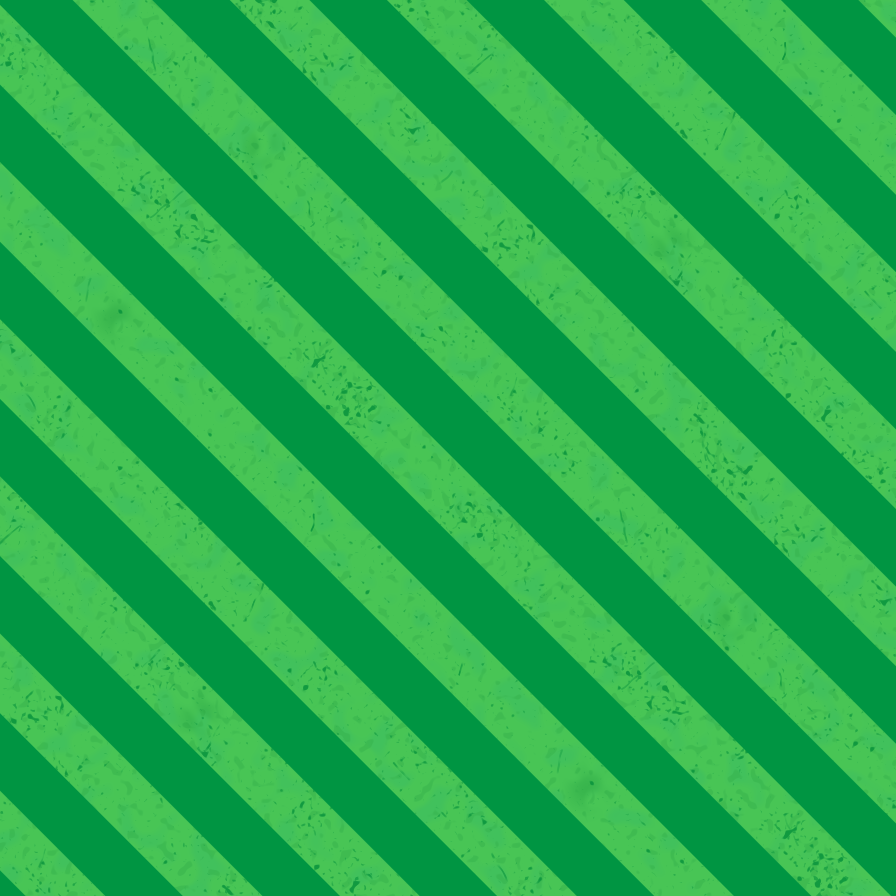
A WebGL 2 fragment shader for this pattern:

```glsl
#version 300 es
precision highp float;

uniform vec2 u_resolution;
out vec4 fragColor;

const float STRIPES = 6.0;          // stripes in one tile of wear
const float STRIPE_PITCH = 0.1754;  // horizontal spacing on the canvas
const float STRIPE_START = 0.081;
const float LIGHT_SHARE = 0.507;

const vec3 DARK_GREEN = vec3(0.0, 0.584, 0.26);
const vec3 LIGHT_GREEN = vec3(0.282, 0.772, 0.335);
const vec3 COOL_GREEN = vec3(0.255, 0.755, 0.36);
const vec3 MUTED_GREEN = vec3(0.20, 0.69, 0.29);
const vec3 SPECK_GREEN = vec3(0.03, 0.575, 0.235);

// Per stripe: overall dirt, and where its worst patch and smudge lie
const float DIRT[6] = float[](0.45, 0.75, 0.65, 0.55, 0.12, 0.9);
const float PATCH_AT[6] = float[](0.557, 0.275, 0.293, 0.07, 0.8, 0.817);
const float SMUDGE_AT[6] = float[](0.433, 0.7, 0.968, 0.3, 0.458, 0.1);

uint scramble(uint n) {
  n = n * 747796405u + 2891336453u;
  n = ((n >> ((n >> 28u) + 4u)) ^ n) * 277803737u;
  return (n >> 22u) ^ n;
}

float hash(vec2 cell, float seed) {
  uint n = scramble(uint(cell.x) + scramble(uint(cell.y) + scramble(uint(seed))));
  return float(n >> 8u) / 16777216.0;
}

float cornerSlope(vec2 cell, vec2 offset, float period, float seed) {
  float angle = 6.28319 * hash(mod(cell, period), seed);
  return dot(vec2(cos(angle), sin(angle)), offset);
}

// Gradient noise that repeats on the unit square
float tileNoise(vec2 p, float period, float seed) {
  p *= period;
  vec2 cell = floor(p);
  vec2 f = p - cell;
  vec2 u = f * f * f * (f * (f * 6.0 - 15.0) + 10.0);
  vec2 e = vec2(1.0, 0.0);
  float low = mix(cornerSlope(cell, f, period, seed),
                  cornerSlope(cell + e.xy, f - e.xy, period, seed), u.x);
  float high = mix(cornerSlope(cell + e.yx, f - e.yx, period, seed),
                   cornerSlope(cell + e.xx, f - e.xx, period, seed), u.x);
  return mix(low, high, u.y);
}

// Noise cut at a threshold, softened by the pixel size
float specks(vec2 p, float period, float threshold, float pixel, float seed) {
  float soft = 0.04 + 0.5 * period * pixel;
  return smoothstep(threshold - soft, threshold + soft, tileNoise(p, period, seed));
}

vec2 wrapDelta(vec2 d) {
  return fract(d + 0.5) - 0.5;
}

float blob(vec2 d, vec2 size) {
  d /= size;
  return exp(-dot(d, d));
}

float segment(vec2 p, vec2 direction, float halfLength) {
  float t = clamp(dot(p, direction), -halfLength, halfLength);
  return length(p - direction * t);
}

// Thin broken cracks, dealt out over the light stripes
float scratches(vec2 p, float pixel) {
  float ink = 0.0;
  float wobble = 0.003 * tileNoise(p, 50.0, 21.0);
  for (int i = 0; i < 18; i++) {
    float n = float(i);
    float row = (mod(n, STRIPES) + 0.15 + 0.2 * hash(vec2(n, 1.0), 9.0)) / STRIPES;
    vec2 center = vec2(hash(vec2(n, 2.0), 9.0), row);
    float angle = 2.35 + 1.8 * (hash(vec2(n, 3.0), 9.0) - 0.5);
    float halfLength = mix(0.012, 0.036, hash(vec2(n, 4.0), 9.0));
    float d = segment(wrapDelta(p - center) + wobble, vec2(cos(angle), sin(angle)), halfLength);
    float strength = mix(0.3, 0.9, hash(vec2(n, 5.0), 9.0));
    ink = max(ink, strength * (1.0 - smoothstep(0.0004, 0.0008 + pixel, d)));
  }
  return ink * smoothstep(-0.3, 0.15, tileNoise(p, 70.0, 22.0));
}

vec3 wornPaint(vec2 p, float pixel) {
  float row = floor(fract(p.y) * STRIPES);
  int stripe = int(min(row, STRIPES - 1.0));
  float middle = (row + 0.5 * LIGHT_SHARE) / STRIPES;
  float dirt = DIRT[stripe];

  // Mottling and a soft smudge
  vec3 color = mix(LIGHT_GREEN, COOL_GREEN, smoothstep(0.0, 0.4, tileNoise(p, 24.0, 1.0)));
  float mottle = specks(p, 64.0, 0.36 - 0.12 * dirt, pixel, 2.0);
  float smudge = blob(wrapDelta(p - vec2(SMUDGE_AT[stripe], middle)), vec2(0.025, 0.03));
  smudge *= smoothstep(-0.25, 0.2, tileNoise(p, 30.0, 3.0)) * (1.0 - mod(row, 2.0));
  color = mix(color, MUTED_GREEN, clamp(0.45 * mottle + 0.75 * smudge, 0.0, 1.0));

  // Specks gather in drifting clusters and around the worst patch
  float cluster = smoothstep(-0.05, 0.45, tileNoise(p, 13.0, 4.0)) * dirt;
  float patchWear = blob(wrapDelta(p - vec2(PATCH_AT[stripe], middle)), vec2(0.04, 0.032)) * dirt;
  float wear = clamp(cluster + 0.8 * patchWear, 0.0, 1.0);
  float coarse = specks(p, 84.0, 0.54 - 0.27 * wear, pixel, 5.0);
  float fine = specks(p, 150.0, 0.52 - 0.26 * wear, pixel, 6.0);
  float ink = max(0.85 * coarse, 0.6 * fine);
  ink = max(ink, scratches(p, pixel));
  return mix(color, SPECK_GREEN, ink);
}

void main() {
  vec2 uv = gl_FragCoord.xy / u_resolution;
  float tileSize = STRIPES * STRIPE_PITCH;
  float pixel = 1.4142 / (tileSize * min(u_resolution.x, u_resolution.y));

  // Diagonal frame: x runs along the stripes, y across them
  vec2 p = vec2(uv.x - uv.y + 1.0, uv.x + uv.y - 1.0 - STRIPE_START) / tileSize;

  float halfShare = 0.5 * LIGHT_SHARE;
  float edge = abs(fract(p.y * STRIPES - halfShare + 0.5) - 0.5) - halfShare;
  float soft = 0.7 * STRIPES * pixel;
  float light = 1.0 - smoothstep(-soft, soft, edge);
  fragColor = vec4(mix(DARK_GREEN, wornPaint(p, pixel), light), 1.0);
}
```
